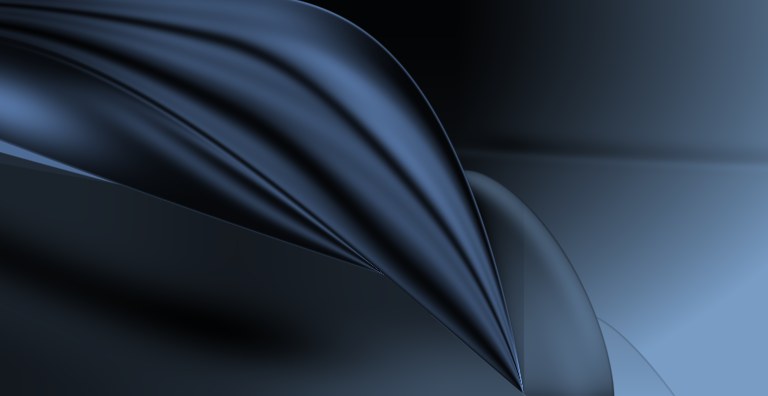
A Shadertoy shader for this background:

```glsl
// Glossy steel-blue folded leaves sweeping across a dark, softly lit backdrop.

const vec3 STEEL = vec3(0.77, 1.0, 1.26);    // tint of the backdrop
const vec3 SATIN = vec3(0.73, 1.0, 1.40);    // tint of the folds
const vec2 TIP = vec2(1.323, 0.005);         // where the folds converge
const float CREST_START = 0.2525;            // x where the crest begins to fall
const float CREST_HEIGHT = 1.023;
const float BACK_TOP = 0.571;                // top of the rear leaf
const float PALE_TOP = 0.2045;               // top of the palest leaf
const float LINE_WIDTH = 0.0035;

float bell(float x, float center, float width) {
    float t = (x - center) / width;
    return exp(-t * t);
}

float cover(float d) {
    float px = 1.0 / iResolution.y;
    return smoothstep(-px, px, d);
}

// Boundary curves, in units of the canvas height
float crestY(float x) {
    float t = clamp((x - CREST_START) / (TIP.x - CREST_START), 0.0, 1.0);
    return TIP.y + CREST_HEIGHT * pow(1.0 - pow(t, 4.5), 0.85);
}

float seamY(float x) {
    float u = x / TIP.x;
    return 0.904 - u * (0.287 + u * (1.009 - 0.396 * u));
}

float hemY(float x) {
    return 0.646 - 0.38 * x + 0.0297 * x * x;
}

float backX(float y) {
    float s = clamp(y / BACK_TOP, 0.0, 1.0);
    return 1.182 + 0.369 * pow(1.0 - pow(s, 1.6), 0.63);
}

float paleX(float y) {
    return 1.49 + 0.215 * pow(clamp(1.0 - y / PALE_TOP, 0.0, 1.0), 0.7);
}

// Turns an axis-aligned offset into an approximate distance
float across(float offset, float a, float b) {
    float slope = (b - a) / 0.004;
    return offset / sqrt(1.0 + slope * slope);
}

float rightBackdrop(vec2 p) {
    float q = clamp((p.x - 1.15) / 0.79, 0.0, 1.0);
    float depth = 1.0 - p.y;
    float g = 0.015 + 0.37 * pow(q, 1.2) + 0.5 * depth * depth * smoothstep(-0.5, 0.4, q);
    float crease = depth - (0.371 + 0.06 * q - 0.019 * q * q);
    g -= 0.06 * bell(crease, -0.012, 0.03) * smoothstep(0.0, 0.2, q);
    g += 0.035 * bell(crease, 0.012, 0.012);
    g -= 0.04 * bell(p.y, 0.09 + 0.3 * (p.x - 1.64), 0.025) * smoothstep(1.55, 1.8, p.x);
    return min(g, 0.61);
}

float leftBackdrop(vec2 p) {
    float depth = 1.0 - p.y;
    float band = depth - (0.62 + 0.44 * p.x - 0.16 * p.x * p.x);
    float g = 0.135 - 0.035 * bell(p.x, 0.6, 0.25);
    g -= 0.10 * bell(band, 0.02, 0.075) * smoothstep(1.15, 0.6, p.x);
    g -= 0.04 * smoothstep(0.1, 0.3, band) * smoothstep(0.5, 0.0, p.x);
    return g + 0.17 * smoothstep(0.2, 1.2, p.x) * smoothstep(0.76, 1.0, depth);
}

float backLeaf(float d, float crestDistance, float y) {
    float k = 1.0 - y / BACK_TOP;
    float g = mix(0.11, 0.35, smoothstep(0.1, 0.8, k));
    g += 0.27 * bell(d, 0.025, 0.035) * (1.0 - k);
    g += 0.07 * bell(d, 0.09, 0.05) * k;
    g -= 0.10 * exp(-max(crestDistance, 0.0) / 0.03);
    return g - 0.10 * bell(d, 0.0, LINE_WIDTH);
}

// v runs from the seam (0) to the crest (1)
float upperFold(float v, float x) {
    float valley = mix(0.27, 0.13, smoothstep(0.6, 1.05, x));
    float groove = mix(0.68, 0.50, smoothstep(0.55, 1.1, x));
    float g = 0.29 + 0.022 * cos(v * 42.0);
    g += 0.15 * bell(v, groove + 0.14, 0.10) * bell(x, 0.95, 0.25);
    g *= mix(0.4, 1.0, smoothstep(0.0, 0.5, x));
    g *= 1.0 - 0.90 * bell(v, valley, 0.10);
    g *= 1.0 - 0.75 * bell(v, groove, 0.045);
    return g * (1.0 - 0.92 * smoothstep(0.76, 0.92, v) * smoothstep(0.65, 1.05, x));
}

// w runs from the hem (0) to the seam (1)
float lowerFold(float w, float x) {
    float g = 0.03 + 0.42 * bell(w, 0.36, 0.30) * bell(x, 0.0, 0.24);
    g += 0.20 * bell(w, mix(0.72, 0.42, smoothstep(0.2, 0.8, x)), 0.15) * smoothstep(0.05, 0.4, x);
    return g + 0.24 * bell(w, 0.87, 0.08) * smoothstep(0.15, 0.6, x);
}

void mainImage(out vec4 fragColor, in vec2 fragCoord) {
    vec2 p = fragCoord / iResolution.y;
    float crest = crestY(p.x), seam = seamY(p.x), hem = hemY(p.x);
    float dCrest = across(p.y - crest, crestY(p.x - 0.002), crestY(p.x + 0.002));
    float dSeam = across(p.y - seam, seamY(p.x - 0.002), seamY(p.x + 0.002));
    float dHem = p.y - hem;
    float dBack = across(backX(p.y) - p.x, backX(p.y - 0.002), backX(p.y + 0.002));
    float dPale = across(paleX(p.y) - p.x, paleX(p.y - 0.002), paleX(p.y + 0.002));

    // Backdrop and the two leaves behind
    float aboveSeam = cover(dSeam);
    vec3 col = STEEL * mix(leftBackdrop(p), rightBackdrop(p), aboveSeam);
    float pale = 0.60 - 0.5 * p.y - 0.12 * bell(dPale, 0.0, LINE_WIDTH);
    col = mix(col, STEEL * pale, cover(dPale) * cover(PALE_TOP - p.y) * aboveSeam);
    float backMask = cover(dBack) * cover(BACK_TOP - p.y) * aboveSeam;
    col = mix(col, STEEL * backLeaf(dBack, dCrest, p.y), backMask);

    // Thin layers tucked under the hem
    float taper = 1.0 - p.x / 0.3;
    col = mix(col, STEEL * 0.17, cover(dHem + 0.058 * taper) * cover(-dHem) * step(0.0, taper));
    col = mix(col, SATIN * 0.42, cover(dHem + 0.030 * taper) * cover(-dHem) * step(0.0, taper));

    // Lower fold
    float w = dHem / max(seam - hem, 0.001);
    float lower = lowerFold(w, p.x) + 0.16 * bell(dHem, 0.0, LINE_WIDTH);
    lower += 0.14 * bell(dSeam, -0.010, 0.005) * bell(p.x, 0.45, 0.3);
    col = mix(col, SATIN * lower, cover(dHem) * cover(-dSeam));

    // Upper fold with its seam and crest highlights
    float v = clamp((p.y - seam) / max(crest - seam, 0.001), 0.0, 1.0);
    float upper = upperFold(v, p.x) * (1.0 - 0.7 * bell(dSeam, 0.0, 0.006));
    upper += 0.28 * bell(dCrest, -0.002, LINE_WIDTH) * smoothstep(0.6, 0.85, p.x);
    col = mix(col, SATIN * upper, aboveSeam * cover(-dCrest) * step(p.x, TIP.x));

    fragColor = vec4(clamp(col, 0.0, 1.0), 1.0);
}
```
